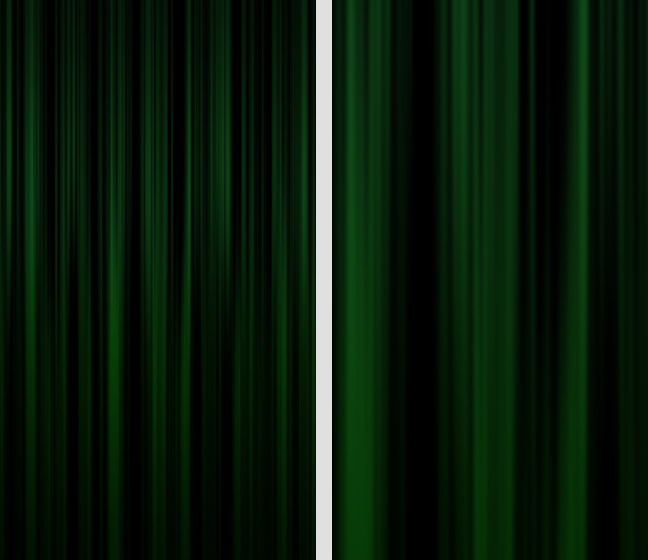
Left: the whole. Right: its middle third, enlarged.
A Shadertoy shader for this background:

```glsl
#define STREAK_FREQ 15.0      // broad folds across the width
#define OCTAVE_STEP 2.03
#define UPPER_DETAIL 0.75     // octave gain, higher is more finely lined
#define LOWER_DETAIL 0.64
#define FOLD_HEIGHT 0.50      // where the upper folds give way to the lower
#define FOLD_WAVER 0.10
#define FOLD_BLEND 0.26
#define DARK_LEVEL -0.57
#define LIGHT_LEVEL 1.0
#define BRIGHTNESS 0.295
#define UPPER_TINT vec3(0.21, 1.0, 0.34)
#define LOWER_TINT vec3(0.11, 1.0, 0.10)

// Random slope in -1..1 for a lattice point
float slope(float cell, float seed) {
    return 2.0 * fract(sin(cell * 127.1 + seed * 311.7) * 43758.5) - 1.0;
}

// One-dimensional gradient noise, roughly -1..1
float gradientNoise(float x, float seed) {
    float cell = floor(x);
    float t = x - cell;
    float fade = t * t * t * (t * (t * 6.0 - 15.0) + 10.0);
    return 2.0 * mix(slope(cell, seed) * t,
                     slope(cell + 1.0, seed) * (t - 1.0), fade);
}

// Broad folds overlaid with ever finer lines
float streaks(float x, float detail, float seed) {
    float sum = 0.0;
    float amplitude = 1.0;
    float frequency = STREAK_FREQ;
    for (int octave = 0; octave < 4; octave++) {
        float layer = seed + float(octave);
        sum += amplitude * gradientNoise(x * frequency + 0.37 * layer, layer);
        amplitude *= detail;
        frequency *= OCTAVE_STEP;
    }
    return sum;
}

// Vertical light: brightest above the middle, dim at both ends
float glow(float y) {
    float rise = mix(0.3, 1.0, smoothstep(-0.1, 0.6, y));
    float fall = mix(1.0, 0.5, smoothstep(0.62, 1.05, y));
    return rise * fall;
}

void mainImage(out vec4 fragColor, in vec2 fragCoord) {
    vec2 uv = fragCoord / iResolution.xy;

    // Crossfade two sets of folds at a wavering height
    float foldY = FOLD_HEIGHT + FOLD_WAVER * gradientNoise(uv.x * 14.0, 21.0);
    float upper = smoothstep(foldY - FOLD_BLEND, foldY + FOLD_BLEND, uv.y);
    float cloth = mix(streaks(uv.x, LOWER_DETAIL, 11.0),
                      streaks(uv.x, UPPER_DETAIL, 3.0), upper);

    // Shade and tint
    float light = BRIGHTNESS * glow(uv.y) * smoothstep(DARK_LEVEL, LIGHT_LEVEL, cloth);
    vec3 tint = mix(LOWER_TINT, UPPER_TINT, smoothstep(0.3, 0.65, uv.y));
    fragColor = vec4(light * tint, 1.0);
}
```
